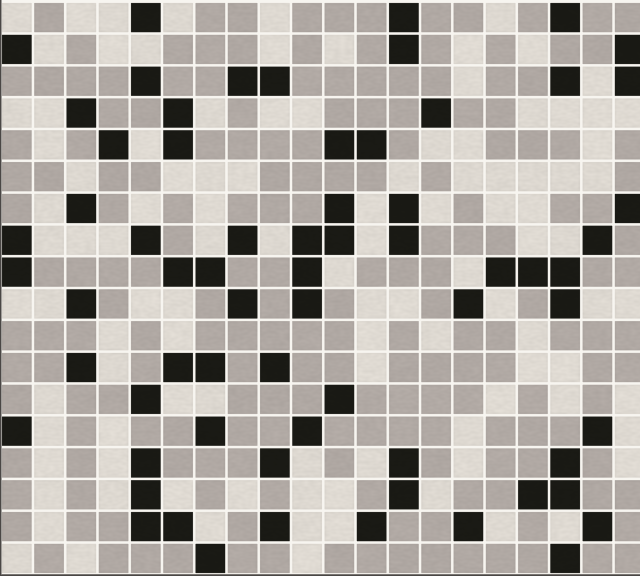
This pattern is drawn by a Shadertoy shader. Its source:

```glsl
#define ROWS 18.0
#define PITCH vec2(0.0560, 0.05523)   // tile spacing, in canvas heights
#define ORIGIN vec2(0.0012, 0.0029)   // centre of the first joints
#define JOINT 0.0044                  // grout width
#define CORNER 0.0012                 // tile corner radius
#define BLACK_SHARE 0.20
#define CREAM_SHARE 0.27
#define GRAIN 0.035
#define TONE_SPREAD 0.016
#define EDGE_SHADE 0.025
#define FRAME vec2(0.0026, 0.0030)    // dark strips at left and bottom
#define SEED 37u

const vec3 GROUT = vec3(0.97, 0.96, 0.94);
const vec3 GREY  = vec3(0.69, 0.66, 0.64);
const vec3 CREAM = vec3(0.87, 0.85, 0.82);
const vec3 BLACK = vec3(0.10, 0.10, 0.08);
const vec3 STRIP = vec3(0.29, 0.28, 0.27);

uint mixBits(uint n) {
    n = (n ^ (n >> 16)) * 0x7feb352du;
    n = (n ^ (n >> 15)) * 0x846ca68bu;
    return n ^ (n >> 16);
}

float hash(vec2 cell, uint salt) {
    uvec2 c = uvec2(ivec2(cell) + 4096);
    return float(mixBits(c.x + mixBits(c.y + mixBits(salt + SEED))) >> 8) / 16777216.0;
}

float cornerSlope(vec2 corner, vec2 offset) {
    float angle = 6.28318 * hash(corner, 9u);
    return dot(vec2(cos(angle), sin(angle)), offset);
}

float gradientNoise(vec2 p) {
    vec2 i = floor(p), f = p - i;
    vec2 u = f * f * f * (f * (f * 6.0 - 15.0) + 10.0);
    vec2 e = vec2(1.0, 0.0);
    return mix(mix(cornerSlope(i, f), cornerSlope(i + e.xy, f - e.xy), u.x),
               mix(cornerSlope(i + e.yx, f - e.yx), cornerSlope(i + e.xx, f - e.xx), u.x), u.y);
}

float roundedBox(vec2 p, vec2 halfSize, float radius) {
    vec2 q = abs(p) - halfSize + radius;
    return length(max(q, 0.0)) + min(max(q.x, q.y), 0.0) - radius;
}

vec3 tileColor(vec2 cell) {
    float pick = hash(cell, 1u);
    if (pick < BLACK_SHARE) return BLACK;
    return pick < BLACK_SHARE + CREAM_SHARE ? CREAM : GREY;
}

void mainImage(out vec4 fragColor, in vec2 fragCoord) {
    float pixel = 1.0 / iResolution.y;
    float soft = max(0.7 * pixel, 0.0011);
    vec2 p = fragCoord * pixel;

    // Tile cell and distance to the tile edge
    vec2 grid = (p - ORIGIN) / PITCH;
    vec2 cell = floor(grid);
    vec2 local = (grid - cell - 0.5) * PITCH;
    float dist = roundedBox(local, 0.5 * (PITCH - JOINT), CORNER);

    // Stone grain, tone per tile and slightly darker rims
    vec3 base = tileColor(cell);
    float grain = gradientNoise(p * vec2(95.0, 190.0))
                + 0.5 * gradientNoise(p * vec2(28.0, 60.0) + 40.0);
    float shade = GRAIN * grain + TONE_SPREAD * (hash(cell, 2u) - 0.5)
                - EDGE_SHADE * smoothstep(-0.005, 0.0, dist);
    vec3 tile = base * (1.0 + shade);

    // Grout between tiles, nothing laid outside the rows
    float cover = 1.0 - smoothstep(-soft, soft, dist);
    cover *= step(0.0, cell.x) * step(0.0, cell.y) * step(cell.y, ROWS - 0.5);
    vec3 color = mix(GROUT, tile, cover);

    // Dark strips along the left and bottom
    vec2 strip = 1.0 - smoothstep(FRAME - soft, FRAME + soft, p);
    color = mix(color, STRIP, max(strip.x, strip.y));

    fragColor = vec4(color, 1.0);
}
```
